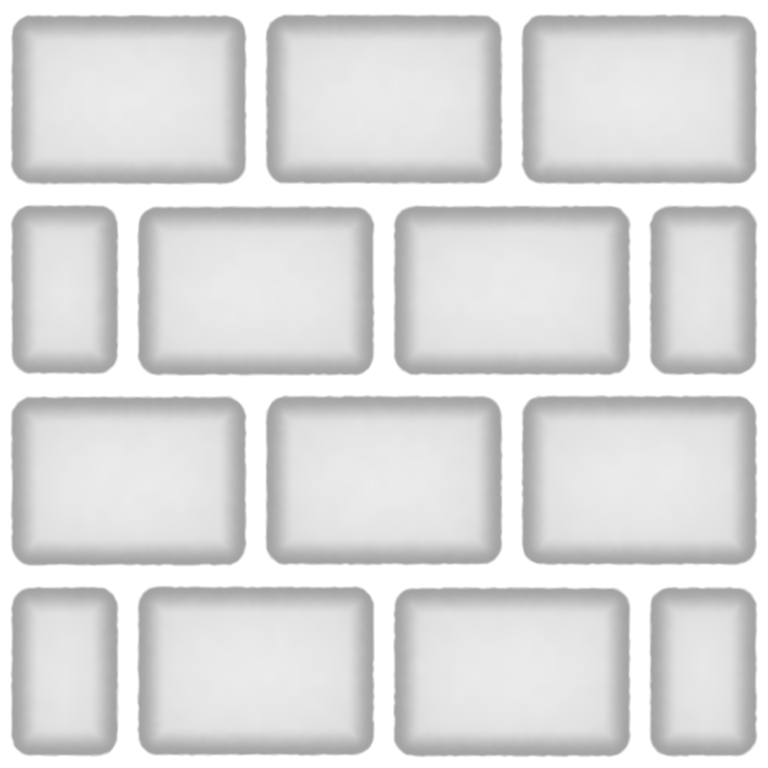
A WebGL 1 fragment shader for this pattern:

```glsl
precision highp float;

#define COLUMNS 3.0
#define ROW_PITCH 0.2484
#define TOP_MARGIN 0.0051
#define BRICK_HALF vec2(0.1556, 0.1117)
#define SIDE_MARGIN 0.0130
#define CORNER_RADIUS 0.028
#define EDGE_SOFTNESS 0.0052
#define BEVEL_WIDTH 0.039
#define GLOW_WIDTH 0.039
#define EDGE_WEAR 0.0016
#define ROW_JITTER 0.0020
#define GRAIN 0.010

uniform vec2 u_resolution;

const float MORTAR = 1.0;
const float RIM_GREY = 0.635;
const float FACE_GREY = 0.835;
const float GLOW_GAIN = 0.09;

float hash(vec2 p) {
    vec3 q = fract(vec3(p.xyx) * 0.1031);
    q += dot(q, q.yzx + 33.33);
    return fract((q.x + q.y) * q.z);
}

float valueNoise(vec2 p) {
    vec2 cell = floor(p);
    vec2 f = fract(p);
    f = f * f * (3.0 - 2.0 * f);
    float low = mix(hash(cell), hash(cell + vec2(1.0, 0.0)), f.x);
    float high = mix(hash(cell + vec2(0.0, 1.0)), hash(cell + 1.0), f.x);
    return mix(low, high, f.y);
}

// Signed distance to a rounded box, negative inside
float roundedBox(vec2 p, vec2 halfSize, float radius) {
    vec2 q = abs(p) - halfSize + radius;
    return length(max(q, 0.0)) + min(max(q.x, q.y), 0.0) - radius;
}

// Grey of one brick by depth from its outline, over the mortar
float shadeBrick(vec2 p, vec2 halfSize, vec2 uv, float pixel) {
    float depth = -roundedBox(p, halfSize, CORNER_RADIUS);
    float wear = (valueNoise(uv * 140.0) - 0.5) * EDGE_WEAR;
    float coverage = smoothstep(0.0, max(EDGE_SOFTNESS, 1.5 * pixel), depth + wear);

    // Dark bevel rising to the pale face
    float bevel = smoothstep(0.005, BEVEL_WIDTH, depth + wear);
    float grey = mix(RIM_GREY, FACE_GREY, bevel);

    // Broad glow toward the middle
    vec2 inset = max(halfSize - abs(p), 0.0);
    vec2 glow = 1.0 - exp(-inset / GLOW_WIDTH);
    grey += GLOW_GAIN * glow.x * glow.y;

    grey += (valueNoise(uv * 60.0) - 0.5) * GRAIN;
    return mix(MORTAR, grey, coverage);
}

void main() {
    vec2 uv = gl_FragCoord.xy / u_resolution;
    float pixel = 1.0 / min(u_resolution.x, u_resolution.y);

    // Running bond: every second row shifts by half a brick
    float fromTop = 1.0 - uv.y - TOP_MARGIN;
    float row = floor(fromTop / ROW_PITCH);
    float shift = 0.5 * mod(row, 2.0);
    float column = floor(uv.x * COLUMNS + shift);
    float middleX = (column + 0.5 - shift) / COLUMNS;
    float jitter = (hash(vec2(column, row) + 7.0) - 0.5) * ROW_JITTER;
    float middleY = (row + 0.5) * ROW_PITCH + jitter;

    // Bricks that cross a side are cut at the margin
    float left = max(middleX - BRICK_HALF.x, SIDE_MARGIN);
    float right = min(middleX + BRICK_HALF.x, 1.0 - SIDE_MARGIN);
    vec2 halfSize = vec2(0.5 * (right - left), BRICK_HALF.y);
    vec2 p = vec2(uv.x - 0.5 * (left + right), fromTop - middleY);

    gl_FragColor = vec4(vec3(shadeBrick(p, halfSize, uv, pixel)), 1.0);
}
```
